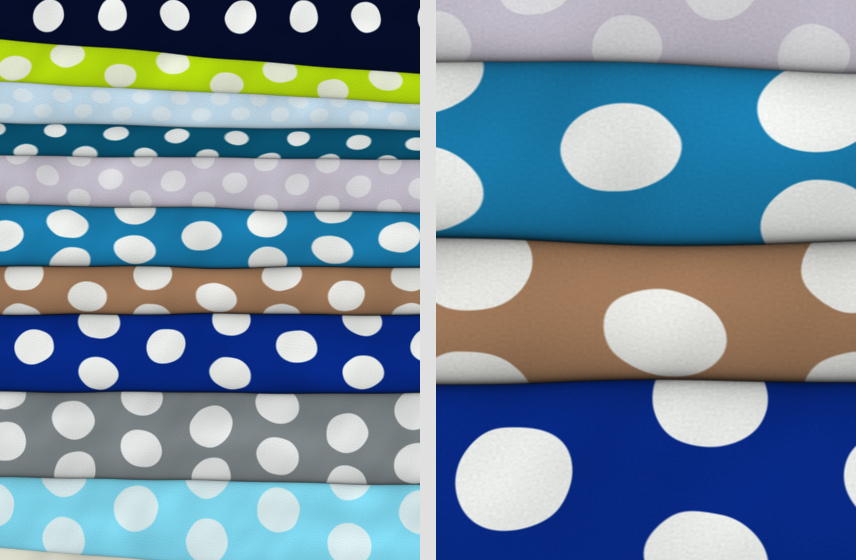
Left, the full canvas; right, a detail of the centre.
A Shadertoy shader for this texture:

```glsl
// A stack of ten folded polka-dot cloths, each lapping over the one above it.

vec2 hash2(vec2 p) {
    p = vec2(dot(p, vec2(127.1, 311.7)), dot(p, vec2(269.5, 183.3)));
    return fract(sin(p) * 43758.5) * 2.0 - 1.0;
}

float gradientNoise(vec2 p) {
    vec2 i = floor(p), f = fract(p), u = f * f * (3.0 - 2.0 * f);
    vec2 e = vec2(1, 0);
    return mix(mix(dot(hash2(i), f), dot(hash2(i + e), f - e), u.x),
               mix(dot(hash2(i + e.yx), f - e.yx), dot(hash2(i + 1.0), f - 1.0), u.x), u.y);
}

// Staggered rows of uneven ovals. lattice = first centre, column pitch, row pitch.
float dots(vec2 p, vec4 lattice, float stagger, float slope, vec2 radius, int rows, float seed, float soft) {
    float ink = 0.0;
    vec2 warp = 2.5 * vec2(gradientNoise(p / 24.0 + seed), gradientNoise(p / 24.0 - seed));
    for (int r = 0; r < rows; r++) {
        float row = float(r);
        float column = floor((p.x - lattice.x) / lattice.z - row * stagger + 0.5);
        vec2 centre = lattice.xy + lattice.zw * vec2(column + row * stagger, row);
        centre.y += slope * centre.x;
        vec2 wobble = hash2(vec2(column, row) + seed);
        vec2 q = p - centre - 1.5 * wobble + warp;
        q.y += q.x * 0.13 * wobble.x;
        vec2 size = radius * (1.0 + 0.05 * wobble.yx);
        float d = (length(q / size) - 1.0) * min(size.x, size.y);
        ink = max(ink, smoothstep(soft, -soft, d));
    }
    return ink;
}

// Covers everything below its top edge; edge = height at left and right, gap = seam darkness.
void cloth(inout vec3 color, vec2 p, vec2 edge, float gap, vec3 tint, vec4 lattice,
           float stagger, float slope, vec2 radius, int rows, float whiteness) {
    float soft = 0.9 * 576.0 / iResolution.x + 0.2;
    float seed = edge.x * 0.37;
    float depth = p.y - mix(edge.x, edge.y, p.x / 576.0)
                - 4.0 * gradientNoise(vec2(p.x / 110.0, seed));

    // Shadow cast on the cloth above, then the dark seam
    color *= 1.0 - gap * (0.25 * exp(min(depth, 0.0) / 13.0) + 0.6 * exp(min(depth, 0.0) / 2.0));

    float ink = dots(p, lattice, stagger, slope, radius, rows, seed, soft);
    vec3 fabric = mix(tint, vec3(0.91, 0.92, 0.91), ink * whiteness);

    // Rolled fold, soft wrinkles and fine weave
    float light = 1.0 - gap * (0.22 * exp(-max(depth, 0.0) / 9.0) + 0.3 * exp(-max(depth, 0.0) / 1.8));
    light += 0.12 * gradientNoise(p / vec2(90, 38) + seed);
    light += 0.07 * gradientNoise(vec2(p.x + 0.6 * p.y, p.y) / vec2(32, 60) - seed);
    light += 0.05 * gradientNoise(p / vec2(1.8, 1.4));
    color = mix(color, fabric * light, smoothstep(-soft, soft, depth));
}

void mainImage(out vec4 fragColor, in vec2 fragCoord) {
    // Canvas is 576 wide and 768 tall, measured downward from the top left
    vec2 p = fragCoord / iResolution.xy * vec2(576, 768);
    p.y = 768.0 - p.y;
    vec3 color = vec3(0);

    // Navy
    cloth(color, p, vec2(-30), 0.0, vec3(0.02, 0.05, 0.16),
          vec4(66, 20, 87.5, 100), 0.5, 0.008, vec2(20.5, 22), 1, 1.0);
    // Lime
    cloth(color, p, vec2(53, 102), 0.35, vec3(0.70, 0.85, 0.06),
          vec4(92, 68, 146, 24), 0.5, 0.075, vec2(23, 16.5), 2, 0.9);
    // Ice blue
    cloth(color, p, vec2(112, 142), 0.4, vec3(0.75, 0.85, 0.91),
          vec4(32, 129, 54, 22), 0.5, 0.02, vec2(13, 9.5), 2, 0.5);
    // Teal
    cloth(color, p, vec2(169, 180), 0.6, vec3(0.04, 0.33, 0.45),
          vec4(76, 177, 83, 29), 0.5, 0.035, vec2(16.5, 10), 2, 0.97);
    // Lavender
    cloth(color, p, vec2(213, 219), 0.6, vec3(0.76, 0.74, 0.79),
          vec4(24, 210, 85, 30), 0.5, 0.03, vec2(16.5, 14), 3, 0.6);
    // Cerulean
    cloth(color, p, vec2(280, 292), 0.8, vec3(0.10, 0.48, 0.67),
          vec4(185, 288, 272, 18), -0.333, 0.0, vec2(28, 20), 5, 1.0);
    // Tan
    cloth(color, p, vec2(366, 367), 1.0, vec3(0.62, 0.47, 0.35),
          vec4(32, 377, 177, 30), 0.5, 0.0, vec2(27, 21), 3, 0.95);
    // Royal blue
    cloth(color, p, vec2(431, 432), 1.0, vec3(0.03, 0.16, 0.52),
          vec4(136, 441, 181, 36), 0.5, -0.005, vec2(28, 23), 3, 1.0);
    // Grey
    cloth(color, p, vec2(537, 540), 0.9, vec3(0.47, 0.50, 0.51),
          vec4(8, 534, 187, 36), 0.5, 0.05, vec2(28.5, 27), 4, 0.88);
    // Aqua
    cloth(color, p, vec2(654, 665), 0.7, vec3(0.49, 0.83, 0.92),
          vec4(88, 648, 196, 46), 0.5, 0.015, vec2(30, 31), 3, 0.8);
    // Cream hem in the bottom corner
    cloth(color, p, vec2(752, 798), 0.3, vec3(0.88, 0.88, 0.82),
          vec4(0, 900, 100, 100), 0.5, 0.0, vec2(1), 0, 0.0);

    fragColor = vec4(clamp(color, 0.0, 1.0), 1.0);
}
```
